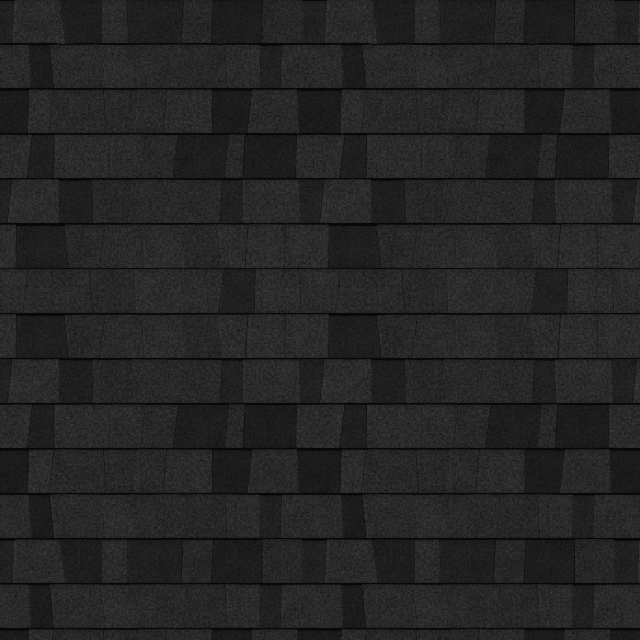
Give the GLSL for this texture, as a WebGL 2 fragment shader.

```glsl
#version 300 es
precision highp float;

uniform vec2 u_resolution;
out vec4 outColor;

// Layout
const float REPEATS_ACROSS = 2.048;
const float COURSES_DOWN = 14.23;
const float COURSE_SHIFT = 0.037;
const float MIRROR_COURSES = 6.0;   // course order runs forward, then back
const float TABS = 8.0;             // tabs in one horizontal repeat
const float CUT_JITTER = 0.31;
const float CUT_SLANT = 0.16;

// Lines, in canvas units
const float CUT_WIDTH = 0.0011;
const float SHADOW_THIN = 0.0018;
const float SHADOW_THICK = 0.0042;
const float FOLD_SHADOW = 0.0010;

// Tones
const vec3 LIGHT_TAB = vec3(0.160, 0.160, 0.161);
const vec3 DARK_TAB = vec3(0.116, 0.116, 0.117);
const vec3 SHADOW = vec3(0.028);
const float TAB_VARIATION = 0.022;
const float DARK_CHANCE = 0.56;

// Surface
const float GRAIN_CELLS = 168.0;
const float GRAIN_STRENGTH = 0.44;
const float MOTTLE_CELLS = 18.0;
const float MOTTLE_STRENGTH = 0.14;

float hash(vec2 p) {
  vec3 q = fract(p.xyx * 0.1031);
  q += dot(q, q.yzx + 33.33);
  return fract((q.x + q.y) * q.z);
}

vec2 gradient(vec2 cell, float wrap) {
  cell.x = mod(cell.x, wrap);
  float angle = 6.2832 * hash(cell + 17.0);
  return vec2(cos(angle), sin(angle));
}

// Gradient noise that wraps in x
float noise(vec2 p, float wrap) {
  vec2 i = floor(p), f = p - i;
  vec2 s = f * f * f * (f * (f * 6.0 - 15.0) + 10.0);
  vec2 e = vec2(1.0, 0.0);
  float a = dot(gradient(i, wrap), f);
  float b = dot(gradient(i + e.xy, wrap), f - e.xy);
  float c = dot(gradient(i + e.yx, wrap), f - e.yx);
  float d = dot(gradient(i + e.xx, wrap), f - e.xx);
  return mix(mix(a, b, s.x), mix(c, d, s.x), s.y);
}

// Smooth-edged coverage of everything nearer than the given width
float cover(float dist, float width, float pixel) {
  return 1.0 - smoothstep(width - 0.6 * pixel, width + 0.6 * pixel, dist);
}

void main() {
  vec2 p = gl_FragCoord.xy / u_resolution;
  float pixel = 1.0 / u_resolution.y;

  // Course and its place in the mirrored order
  float y = (1.0 - p.y) * COURSES_DOWN + COURSE_SHIFT;
  float across = p.x * REPEATS_ACROSS;
  y += 0.012 * noise(vec2(across * 12.0, floor(y + 0.5) * 3.7), 12.0);
  float row = floor(y), v = y - row;
  float kind = abs(mod(row, 2.0 * MIRROR_COURSES) - MIRROR_COURSES);

  // Slanted cuts on both sides of this point
  float x = fract(across) * TABS;
  float cell = floor(x), tab = cell;
  float cutDist = 9.0, cutDepth = 0.0, cutSide = 0.0;
  for (float j = -1.0; j <= 1.0; j++) {
    vec2 id = vec2(mod(cell + j, TABS), kind * 11.0 + 3.0);
    float jitter = (2.0 * hash(id) - 1.0) * CUT_JITTER;
    float slant = (hash(id + 41.0) - 0.5) * CUT_SLANT * 2.0;
    float d = x - (cell + j + 0.5 + jitter + slant * (v - 0.5));
    if (d > 0.0) tab = cell + j + 1.0;
    if (abs(d) < cutDist) {
      cutDist = abs(d);
      cutSide = sign(d);
      cutDepth = mix(0.15, 0.9, hash(id + 73.0));
    }
  }
  cutDist /= TABS * REPEATS_ACROSS;

  // Tab tone: dark tabs fall mostly on every second place
  vec2 tabId = vec2(mod(tab, TABS), kind * 7.0 + 29.0);
  float chance = mod(tabId.x + kind, 2.0) < 0.5 ? DARK_CHANCE : 0.08;
  float dark = step(hash(tabId), chance);
  vec3 color = mix(LIGHT_TAB, DARK_TAB, dark);
  color += TAB_VARIATION * (hash(tabId + 57.0) - 0.5);

  // Mottled wear and mineral granules
  vec2 wearPos = vec2(across * MOTTLE_CELLS, v * 2.5 + kind * 9.0);
  float mottle = noise(wearPos, MOTTLE_CELLS);
  vec2 grainPos = vec2(across, p.y * REPEATS_ACROSS) * GRAIN_CELLS;
  float grain = noise(grainPos, GRAIN_CELLS)
              + 0.6 * noise(grainPos * 0.5 + 5.3, GRAIN_CELLS * 0.5);
  color *= 1.0 + MOTTLE_STRENGTH * mottle + GRAIN_STRENGTH * grain * mix(1.0, 0.8, dark);

  // Cuts, with a faint raised rim on one side
  float rim = cover(cutDist, 2.4 * CUT_WIDTH, pixel) * step(0.0, cutSide);
  color *= 1.0 + 0.13 * rim * (1.0 - cutDepth);
  color = mix(color, SHADOW, cutDepth * 0.8 * cover(cutDist, 0.5 * CUT_WIDTH, pixel));

  // Shadow below the course above, deeper on recessed tabs
  float below = v / COURSES_DOWN, above = (1.0 - v) / COURSES_DOWN;
  float depth = mix(SHADOW_THIN, SHADOW_THICK, hash(tabId + 91.0) * mix(0.35, 1.0, dark));
  if (row == MIRROR_COURSES) depth = FOLD_SHADOW;
  color *= 1.0 - 0.25 * exp(-below / 0.004) - 0.2 * exp(-above / 0.0012);
  color = mix(color, SHADOW, 0.95 * cover(below, depth, pixel));

  outColor = vec4(clamp(color, 0.0, 1.0), 1.0);
}
```
